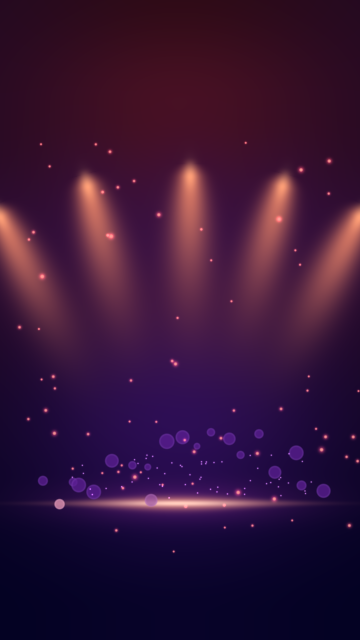
This background is drawn by a Shadertoy shader. Its source:

```glsl
vec2 hash2(float n) {
    vec3 h = fract(n * vec3(0.1031, 0.1137, 0.0973));
    h += dot(h, h.yzx + 33.33);
    return fract((h.xx + h.yz) * h.zy);
}

vec3 backdrop(vec2 p) {
    vec3 middle = mix(vec3(0.03, 0.012, 0.16), vec3(0.17, 0.05, 0.33), smoothstep(0.04, 0.34, p.y));
    middle = mix(middle, vec3(0.23, 0.07, 0.25), smoothstep(0.34, 0.56, p.y));
    middle = mix(middle, vec3(0.28, 0.065, 0.135), smoothstep(0.6, 0.82, p.y));
    middle *= 1.0 - 0.35 * smoothstep(0.84, 1.02, p.y);
    vec3 side = mix(vec3(0.01, 0.005, 0.13), vec3(0.135, 0.035, 0.135), smoothstep(0.05, 0.7, p.y));
    return mix(side, middle, exp(-pow(abs(p.x) / 0.23, 2.0)));
}

// Five lamps on an arch, all leaning towards the stage
vec3 addSpotlights(vec3 color, vec2 p) {
    for (int i = -2; i <= 2; i++) {
        float k = float(i);
        vec2 lamp = vec2(0.161 * k - 0.004 * k * k * k + 0.008 + 0.008 * cos(1.5708 * k),
                         0.744 - 0.0165 * k * k);
        vec2 axis = normalize(vec2(-0.26 * k, -1.0));
        vec2 d = p - lamp;
        float along = dot(d, axis);
        float across = dot(d, vec2(-axis.y, axis.x));
        float reach = max(along, 0.0);

        float halo = exp(-pow(across / 0.075, 2.0) - pow((along - 0.09) / 0.12, 2.0));
        color = mix(color, vec3(0.22, 0.06, 0.27), 0.5 * halo);

        float width = 0.010 + 0.030 * sqrt(reach / 0.2);
        float beam = exp(-pow(across / width, 2.0) - pow(reach / 0.18, 2.0));
        beam *= smoothstep(-0.012, 0.022, along);
        color = mix(color, vec3(0.95, 0.54, 0.42), 0.88 * beam);

        vec2 core = vec2(across / 0.010, (along - 0.016) / 0.022);
        color += vec3(0.16, 0.16, 0.08) * exp(-dot(core, core));
    }
    return color;
}

// Thin streak of light across the floor
vec3 addFloorGlow(vec3 color, vec2 p) {
    vec2 d = p - vec2(-0.003, 0.2135);
    float spread = exp(-pow(abs(d.x) / 0.15, 2.0));
    float streak = spread * exp(-pow(abs(d.y) / (0.003 + 0.007 * spread), 2.0));
    float haze = exp(-pow(d.x / 0.19, 2.0) - pow(d.y / 0.03, 2.0));
    color += vec3(0.16, 0.05, 0.12) * haze;
    color = mix(color, vec3(0.94, 0.58, 0.50), 0.9 * streak);
    float core = exp(-pow(d.x / 0.09, 2.0) - pow(d.y / 0.0045, 2.0));
    return color + vec3(0.15, 0.28, 0.26) * core;
}

// Soft discs over the stage, warmer close to the floor
vec3 addBokeh(vec3 color, vec2 p, float pixel) {
    for (int i = 0; i < 20; i++) {
        float n = float(i);
        vec2 h = hash2(n + 17.0);
        vec2 center = vec2(-0.235 + 0.0235 * (n + h.x), 0.208 + 0.12 * h.y);
        float radius = mix(0.005, 0.012, hash2(n + 71.0).x);
        float d = length(p - center) - radius;
        float disc = 1.0 - smoothstep(-pixel, pixel, d);
        float rim = disc * smoothstep(-2.5 * pixel, 0.0, d);
        float warmth = 1.0 - smoothstep(0.208, 0.226, center.y);
        vec3 tint = mix(vec3(0.36, 0.12, 0.58), vec3(1.0, 0.68, 0.74), warmth);
        color = mix(color, tint, 0.75 * disc) + 0.06 * rim;
    }
    return color;
}

vec3 addSparks(vec3 color, vec2 p, float pixel) {
    // Glowing embers over the whole scene
    for (int i = 0; i < 72; i++) {
        float n = float(i);
        vec2 h = hash2(n + 131.0);
        vec2 center = vec2(0.56 * (h.x - 0.5), 0.13 + 0.65 * h.y);
        float radius = mix(0.001, 0.0024, pow(hash2(n + 307.0).y, 2.0));
        float d = length(p - center);
        color += vec3(0.65, 0.20, 0.24) * exp(-pow(d / (1.9 * radius), 2.0));
        float dotMask = 1.0 - smoothstep(radius - pixel, radius + pixel, d);
        color = mix(color, vec3(1.0, 0.66, 0.60), 0.8 * dotMask);
    }
    // Fine dust above the floor
    for (int i = 0; i < 55; i++) {
        vec2 h = hash2(float(i) + 523.0);
        vec2 center = vec2(0.42 * (h.x - 0.5), 0.222 + 0.07 * h.y);
        float d = length(p - center);
        color += vec3(0.55, 0.36, 0.56) * exp(-pow(d / 0.0013, 2.0));
    }
    return color;
}

void mainImage(out vec4 fragColor, in vec2 fragCoord) {
    float pixel = 1.0 / iResolution.y;
    vec2 p = vec2(fragCoord.x - 0.5 * iResolution.x, fragCoord.y) * pixel;
    vec3 color = backdrop(p);
    color = addSpotlights(color, p);
    color = addFloorGlow(color, p);
    color = addBokeh(color, p, pixel);
    color = addSparks(color, p, pixel);
    fragColor = vec4(clamp(color, 0.0, 1.0), 1.0);
}
```
